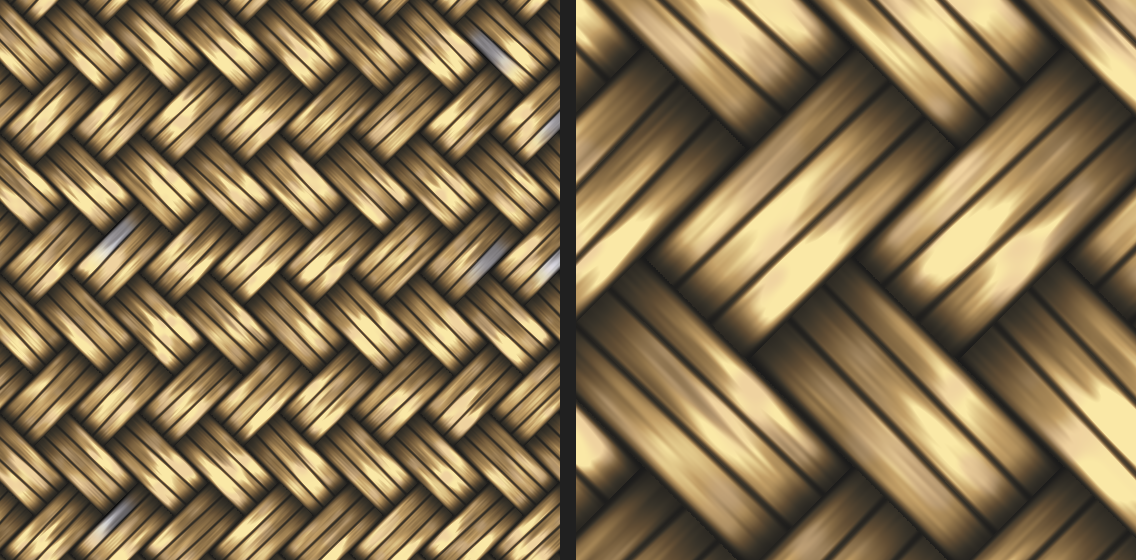
Left, the full canvas; right, a detail of the centre.
This texture is drawn by a WebGL 1 fragment shader. Its source:

```glsl
precision highp float;
// Herringbone basket weave: diagonal bundles of three glossy wooden slats.
uniform vec2 u_resolution;

const float UNITS = 16.0;                     // half-repeats across: 8 by 4 repeats
const vec2 WEAVE_ORIGIN = vec2(-0.03, 1.77);  // top corner of the first bundle
const float SLATS = 3.0;                      // slats per bundle
const float SEAM_WIDTH = 0.13;                // as a share of one slat
const float EDGE_WIDTH = 0.10;                // shadow along the bundle sides
const float BODY_TONE = 0.66;
const float GLOSS = 0.50;
const float GRAIN = 0.40;
const float GREY_SHARE = 0.035;               // share of weathered slats

const vec3 GAP    = vec3(0.10, 0.10, 0.10);
const vec3 SHADOW = vec3(0.22, 0.20, 0.16);
const vec3 BROWN  = vec3(0.38, 0.30, 0.20);
const vec3 STRAW  = vec3(0.55, 0.44, 0.28);
const vec3 GOLD   = vec3(0.76, 0.62, 0.40);
const vec3 SHINE  = vec3(0.98, 0.91, 0.65);
const vec3 ROSE   = vec3(0.87, 0.74, 0.58);
const vec3 GREY   = vec3(0.60, 0.61, 0.67);

float hash(vec2 p) {
  vec3 q = fract(vec3(p.xyx) * 0.1031);
  q += dot(q, q.yzx + 33.33);
  return fract((q.x + q.y) * q.z);
}

float noise(vec2 p) {
  vec2 i = floor(p), f = fract(p);
  f = f * f * (3.0 - 2.0 * f);
  return mix(mix(hash(i), hash(i + vec2(1.0, 0.0)), f.x),
             mix(hash(i + vec2(0.0, 1.0)), hash(i + 1.0), f.x), f.y);
}

// Wood colour for a tone from 0 (gap) to 1 (highlight).
vec3 woodRamp(float tone) {
  float t = clamp(tone, 0.0, 1.0) * 5.0;
  vec3 c = mix(GAP, SHADOW, clamp(t, 0.0, 1.0));
  c = mix(c, BROWN, clamp(t - 1.0, 0.0, 1.0));
  c = mix(c, STRAW, clamp(t - 2.0, 0.0, 1.0));
  c = mix(c, GOLD, clamp(t - 3.0, 0.0, 1.0));
  return mix(c, SHINE, clamp(t - 4.0, 0.0, 1.0));
}

void main() {
  // Diagonal grid, measured downwards from the top
  vec2 uv = gl_FragCoord.xy / u_resolution;
  vec2 p = vec2(uv.x, 1.0 - uv.y) * UNITS - WEAVE_ORIGIN;
  vec2 g = 0.5 * vec2(p.x + p.y, p.y - p.x);
  vec2 cell = floor(g), f = g - cell;

  // Pairs of cells join into 2:1 bundles of alternating direction
  float phase = mod(cell.x + cell.y, 4.0);
  bool rising = phase < 1.5;
  float part = rising ? phase : phase - 2.0;
  vec2 id = cell - (rising ? vec2(0.0, part) : vec2(part, 0.0));
  float along = 0.5 * ((rising ? f.y : f.x) + part);
  float across = rising ? f.x : f.y;

  // Uneven slat widths, slightly tapered
  float bend = 0.10 * (hash(id + 5.3) - 0.5) + 0.20 * (hash(id + 9.1) - 0.5) * (along - 0.5);
  float lane = (across + 4.0 * bend * across * (1.0 - across)) * SLATS;
  float slat = min(floor(lane), SLATS - 1.0);
  float inSlat = lane - slat;
  vec2 slatId = id * 3.7 + vec2(slat * 11.3, slat * 5.9);
  float tint = hash(slatId + 2.7);

  // Grain streaks and broader blotches
  vec2 offset = slatId * 7.0;
  float coarse = noise(vec2(across * 13.0, along * 2.5) + offset);
  float fine = noise(vec2(across * 34.0, along * 5.0) + offset + 40.0);
  float blotch = noise(vec2(across * 6.0, along * 7.0) + offset + 80.0);
  float grain = 0.45 * coarse + 0.35 * fine + 0.20 * blotch - 0.5;

  // Curved slat: highlight towards the lower end
  float center = 0.66 + 0.16 * (hash(slatId + 6.1) - 0.5);
  float h = (along - center + 0.22 * (coarse - 0.5)) / 0.20;
  float highlight = exp(-h * h) * mix(0.35, 1.15, hash(slatId + 8.3));
  float tone = BODY_TONE + 0.16 * (tint - 0.5) + GLOSS * highlight + GRAIN * grain;

  // Shadows at tucked ends, bundle sides and seams
  float ends = smoothstep(-0.06, 0.30, along) * smoothstep(1.01, 0.84, along);
  float side = min(across, 1.0 - across);
  float seam = min(inSlat, 1.0 - inSlat);
  tone *= mix(0.15, 1.0, ends);
  tone *= mix(0.30, 1.0, smoothstep(0.0, EDGE_WIDTH, side));
  tone *= mix(0.28, 1.0, smoothstep(0.01, SEAM_WIDTH, seam));
  tone *= 0.88 + 0.48 * inSlat * (1.0 - inSlat);

  // Rosy patches and rare grey weathering
  vec3 color = woodRamp(tone);
  float rosy = smoothstep(0.45, 0.85, blotch) * smoothstep(0.45, 0.75, tone);
  color = mix(color, ROSE * min(tone + 0.08, 1.05), 0.65 * rosy);
  float worn = step(1.0 - GREY_SHARE, hash(slatId + 14.9));
  worn *= smoothstep(0.05, 0.30, along) * smoothstep(0.85, 0.45, along);
  color = mix(color, GREY * tone * 1.15, 0.85 * worn);
  gl_FragColor = vec4(color, 1.0);
}
```
